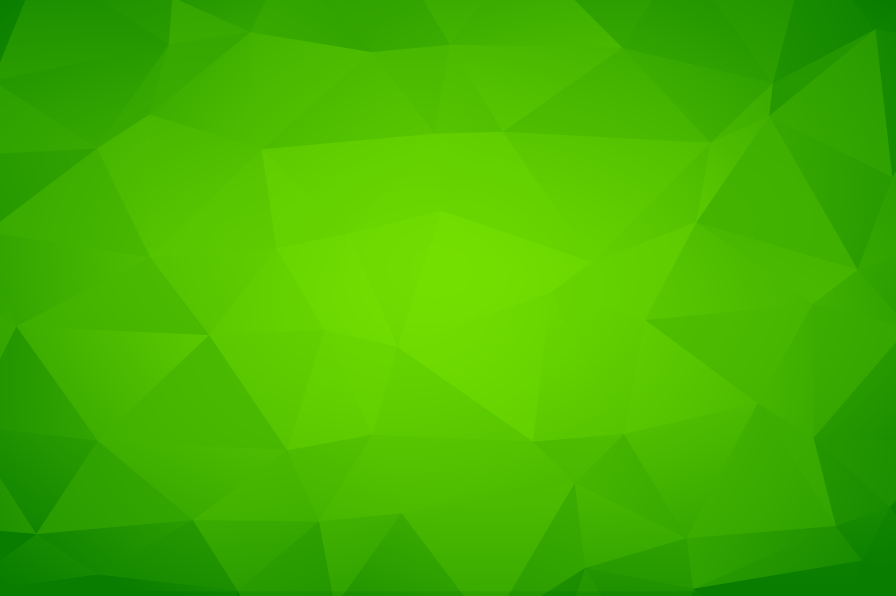
This background is drawn by a WebGL 1 fragment shader. Its source:

```glsl
precision highp float;
uniform vec2 u_resolution;

const vec3 DARK_GREEN = vec3(0.03, 0.49, 0.0);
const vec3 LIME = vec3(0.455, 0.877, 0.0);
const vec2 GLOW_CENTER = vec2(0.495, 0.53);  // share of the canvas
const float GLOW_FALLOFF = 0.62;
const float GLOW_POWER = 1.5;
const vec2 CELL = vec2(0.205, 0.15);         // in canvas heights
const float JITTER = 0.8;
const float FLATNESS = 0.45;                 // share of tone fixed per facet
const float CALM_CONTRAST = 0.05;            // facet variation at the center
const float EDGE_CONTRAST = 0.17;            // facet variation at the border
const float FACET_SLOPE = 0.9;
const float BASE_STRIP = 0.008;
const float STRIP_SHADE = 0.08;

float hash(vec2 p) {
  return fract(sin(dot(p, vec2(127.1, 311.7))) * 43758.5453);
}

vec2 hash2(vec2 p) {
  return vec2(hash(p), hash(p + 37.3));
}

float cross2(vec2 a, vec2 b) {
  return a.x * b.y - a.y * b.x;
}

// Elliptical glow that fills the canvas
float glow(vec2 p) {
  vec2 uv = p * vec2(u_resolution.y / u_resolution.x, 1.0);
  float radius = length((uv - GLOW_CENTER) * 2.0);
  return 1.0 - GLOW_FALLOFF * pow(radius, GLOW_POWER);
}

// Jittered vertex of a staggered grid
vec2 vertex(vec2 id) {
  vec2 stagger = vec2(0.5 * mod(id.y, 2.0), 0.0);
  return (id + stagger + JITTER * (hash2(id) - 0.5)) * CELL;
}

float edgeDistance(vec2 p, vec2 a, vec2 b) {
  return cross2(b - a, p - a) / max(length(b - a), 0.0001);
}

// Tone times coverage, and coverage, of one triangle
vec2 facet(vec2 p, vec2 a, vec2 b, vec2 c, vec2 seed, float pixel) {
  float side = sign(cross2(b - a, c - a));
  float inside = min(edgeDistance(p, a, b) * side,
                 min(edgeDistance(p, b, c) * side, edgeDistance(p, c, a) * side));
  float coverage = clamp(0.5 + inside / pixel, 0.0, 1.0);
  vec2 middle = (a + b + c) / 3.0;
  float flatTone = glow(middle);
  float contrast = mix(EDGE_CONTRAST, CALM_CONTRAST, smoothstep(0.35, 0.95, flatTone));
  vec2 slope = (hash2(seed + 11.7) - 0.5) * FACET_SLOPE / CELL.y;
  float variation = hash(seed + 5.1) - 0.5 + dot(slope, p - middle);
  float tone = mix(glow(p), flatTone, FLATNESS) + contrast * variation;
  return vec2(tone, 1.0) * coverage;
}

void main() {
  float pixel = 1.0 / u_resolution.y;
  vec2 p = gl_FragCoord.xy * pixel;
  vec2 home = floor(p / CELL);
  vec2 sum = vec2(glow(p), 1.0) * 0.001;

  // Split each nearby quad along its shorter diagonal
  for (int j = -2; j <= 1; j++) {
    for (int i = -2; i <= 1; i++) {
      vec2 id = home + vec2(float(i), float(j));
      vec2 a = vertex(id);
      vec2 b = vertex(id + vec2(1.0, 0.0));
      vec2 c = vertex(id + vec2(1.0, 1.0));
      vec2 d = vertex(id + vec2(0.0, 1.0));
      if (distance(a, c) < distance(b, d)) {
        sum += facet(p, a, b, c, id, pixel);
        sum += facet(p, a, c, d, id + 0.5, pixel);
      } else {
        sum += facet(p, a, b, d, id, pixel);
        sum += facet(p, b, c, d, id + 0.5, pixel);
      }
    }
  }

  // Darker strip along the base
  float strip = 1.0 - smoothstep(BASE_STRIP - pixel, BASE_STRIP + pixel, p.y);
  float tone = sum.x / sum.y - STRIP_SHADE * strip;
  gl_FragColor = vec4(mix(DARK_GREEN, LIME, clamp(tone, 0.0, 1.0)), 1.0);
}
```
